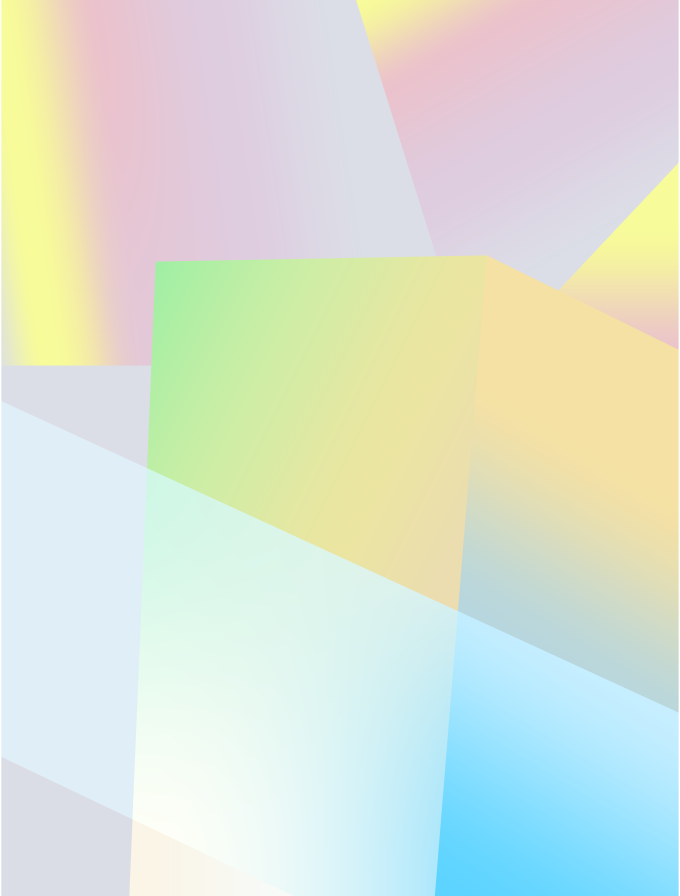
Give the GLSL for this background, as a Shadertoy shader.

```glsl
#define ASPECT 0.76
#define MARGIN 0.002
#define FLOOR_Y 0.592
#define YELLOW vec3(0.97, 0.985, 0.60)
#define PINK vec3(0.92, 0.76, 0.80)
#define LILAC vec3(0.872, 0.80, 0.874)
#define GREY vec3(0.86, 0.87, 0.905)
#define PEACH vec3(0.96, 0.882, 0.64)
#define ICE vec3(0.878, 0.933, 0.97)
#define SKY vec3(0.36, 0.83, 1.0)

// Smooth coverage of the half plane to the left of a -> b
float leftOf(vec2 p, vec2 a, vec2 b) {
    vec2 ab = b - a, ap = p - a;
    float d = (ab.x * ap.y - ab.y * ap.x) / length(ab);
    return clamp(d * iResolution.y + 0.5, 0.0, 1.0);
}

// Pastel ramp: yellow, pink, lilac, grey
vec3 sheen(float t) {
    vec3 c = mix(YELLOW, PINK, smoothstep(0.0, 0.11, t));
    c = mix(c, LILAC, smoothstep(0.09, 0.235, t));
    return mix(c, GREY, smoothstep(0.22, 0.38, t));
}

// Three fanned panels above a flat floor
vec3 backdrop(vec2 p) {
    float drop = 1.0 - p.y;
    float t = p.x - 0.15 * drop;
    vec3 leftPanel = mix(GREY, sheen(t), smoothstep(-0.075, -0.01, t));
    leftPanel = mix(leftPanel, LILAC, 0.6 * smoothstep(0.05, 0.4, drop)
                    * smoothstep(0.04, 0.10, t) * smoothstep(0.25, 0.14, t));
    vec3 rightPanel = sheen(0.5 * (p.x - 0.398) + 0.87 * drop);
    vec3 corner = sheen(0.7 * (0.75 - p.y));

    vec3 c = mix(leftPanel, rightPanel, leftOf(p, vec2(0.487, 0.716), vec2(0.398, 1.0)) < 0.0 ? 0.0 :
                 1.0 - leftOf(p, vec2(0.487, 0.716), vec2(0.398, 1.0)));
    c = mix(c, corner, leftOf(p, vec2(0.76, 0.82), vec2(0.628, 0.68)));
    return mix(c, GREY, leftOf(p, vec2(1.0, FLOOR_Y), vec2(0.0, FLOOR_Y)));
}

// Front of the block, outside and inside the pale band
vec3 frontFace(vec2 p, float band, float below) {
    float t = p.x - 0.174 + 0.5 * (0.708 - p.y);
    vec3 c = mix(vec3(0.60, 0.94, 0.64), vec3(0.81, 0.93, 0.65), smoothstep(-0.06, 0.21, t));
    c = mix(c, vec3(0.92, 0.90, 0.63), smoothstep(0.15, 0.37, t));
    c = mix(c, vec3(0.92, 0.865, 0.69), smoothstep(0.34, 0.52, t));

    float u = clamp((p.x - 0.15) / 0.35, 0.0, 1.0);
    float v = smoothstep(0.0, 1.0, (0.48 - p.y) / 0.46);
    vec3 top = mix(vec3(0.81, 0.97, 0.90), vec3(0.90, 0.95, 0.92), u);
    vec3 bottom = mix(vec3(1.0, 1.0, 0.97), vec3(0.66, 0.90, 0.985), u * u);
    vec3 pale = mix(top, bottom, v);
    vec3 cream = mix(vec3(0.98, 0.96, 0.90), vec3(0.97, 0.98, 0.97), smoothstep(0.15, 0.32, p.x));
    return mix(mix(c, pale, band), cream, below);
}

// Right side of the block, peach falling to blue
vec3 rightFace(vec2 p, float band) {
    float t = 1.0 - p.y - 0.6 * (p.x - 0.521);
    vec3 c = mix(PEACH, vec3(0.72, 0.84, 0.87), smoothstep(0.41, 0.69, t));
    vec3 pale = mix(vec3(0.78, 0.935, 1.0), SKY, smoothstep(0.64, 1.02, t));
    return mix(c, pale, band);
}

void mainImage(out vec4 fragColor, in vec2 fragCoord) {
    vec2 uv = fragCoord / iResolution.xy;
    vec2 p = uv * vec2(ASPECT, 1.0);

    // Corners of the block
    vec2 topLeft = vec2(0.174, 0.708), baseLeft = vec2(0.1445, 0.0);
    vec2 topMid = vec2(0.544, 0.715), baseMid = vec2(0.486, 0.0);
    vec2 topRight = vec2(0.76, 0.609);

    // Slanted pale band
    float below = leftOf(p, vec2(0.328, 0.0), vec2(0.0, 0.156));
    float band = leftOf(p, vec2(0.76, 0.204), vec2(0.0, 0.553));
    vec3 color = mix(backdrop(p), ICE, band);
    color = mix(color, vec3(0.86, 0.865, 0.90), below);

    // Block with two faces
    float block = leftOf(p, topLeft, baseLeft) * leftOf(p, topMid, topLeft)
                * leftOf(p, topRight, topMid);
    float front = leftOf(p, baseMid, topMid);
    vec3 faces = mix(rightFace(p, band), frontFace(p, band, below), front);
    color = mix(color, faces, block);

    // Thin white side margins
    float inset = (min(uv.x, 1.0 - uv.x) - MARGIN) * iResolution.x;
    color = mix(vec3(1.0), color, clamp(inset + 0.5, 0.0, 1.0));
    fragColor = vec4(color, 1.0);
}
```
